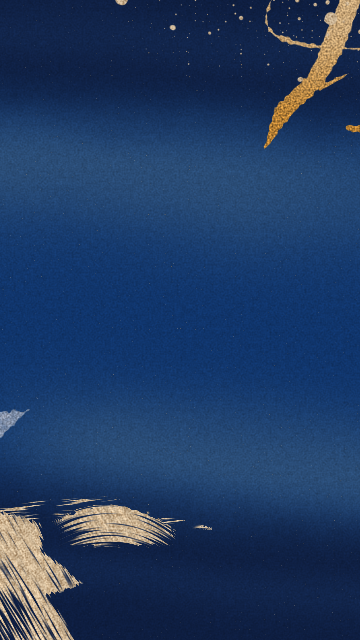
This background is drawn by a Shadertoy shader. Its source:

```glsl
// Indigo cloth with two hazy bands, gilded dry brush marks and fine spatter.
// Tilted gradients and grain form the cloth; distance shapes broken by stretched
// gradient noise form the paint. Lengths are in percent of the canvas height.
#define NAVY vec3(0.053, 0.115, 0.25)
#define ROYAL vec3(0.06, 0.205, 0.42)
#define HAZE vec3(0.165, 0.30, 0.465)
#define TAN vec3(0.62, 0.50, 0.36)
#define CREAM vec3(0.90, 0.81, 0.68)
#define AMBER vec3(0.70, 0.49, 0.20)
#define SILVER vec3(0.66, 0.70, 0.78)
#define GRAIN 0.065
#define SPATTER_CELL 2.4

vec2 hash2(vec2 c) {
    vec3 h = fract(c.xyx * vec3(0.1031, 0.1030, 0.0973));
    h += dot(h, h.yzx + 33.33);
    return fract((h.xx + h.yz) * h.zy);
}
float corner(vec2 cell, vec2 offset) {
    return dot(hash2(cell) * 2.0 - 1.0, offset);
}
// Gradient noise, roughly -1 to 1
float noise(vec2 p) {
    vec2 i = floor(p), f = fract(p), e = vec2(1, 0);
    vec2 u = f * f * f * (f * (f * 6.0 - 15.0) + 10.0);
    return 1.5 * mix(mix(corner(i, f), corner(i + e, f - e), u.x),
                     mix(corner(i + e.yx, f - e.yx), corner(i + 1.0, f - 1.0), u.x), u.y);
}
// Segment whose radius runs from ra to rb
float taper(vec2 p, vec2 a, vec2 b, float ra, float rb) {
    vec2 d = b - a;
    float t = clamp(dot(p - a, d) / dot(d, d), 0.0, 1.0);
    return length(p - a - d * t) - mix(ra, rb, t);
}
float edge(vec2 p, vec2 a, vec2 b) {
    vec2 d = normalize(b - a);
    return dot(p - a, vec2(d.y, -d.x));
}
// Counter-clockwise triangle
float triangle(vec2 p, vec2 a, vec2 b, vec2 c) {
    return max(edge(p, a, b), max(edge(p, b, c), edge(p, c, a)));
}
float curve(vec2 p, vec2 a, vec2 b, vec2 c, float ra, float rb) {
    float d = 1e3;
    vec2 last = a;
    for (int i = 1; i <= 12; i++) {
        float t = float(i) / 12.0, r = mix(ra, rb, t);
        vec2 next = mix(mix(a, b, t), mix(b, c, t), t);
        d = min(d, taper(p, last, next, r, r));
        last = next;
    }
    return d;
}
float fill(float d) {
    float w = 75.0 / iResolution.y;
    return smoothstep(w, -w, d);
}
// Bell with separate widths below and above its centre
float bell(float d, float below, float above) {
    return exp(-pow(d / (d < 0.0 ? below : above), 2.0));
}
vec3 cloth(vec2 p) {
    float y = p.y + mix(0.12, 0.06, p.y / 100.0) * (p.x - 28.0);
    y += 1.5 * noise(p * vec2(0.04, 0.1)) + 0.5 * noise(p * 0.25);
    vec3 col = mix(NAVY, ROYAL, smoothstep(14.0, 31.0, y) * smoothstep(90.0, 72.0, y));
    float haze = bell(y - 73.0, 11.0, 7.5) * (1.0 - 0.25 * smoothstep(35.0, 60.0, p.x));
    haze += bell(y - 28.5, 7.0, 9.0) * smoothstep(-14.0, 20.0, p.x);
    float sheen = bell(y - 93.0, 4.0, 5.0) + bell(y - 9.5, 4.0, 4.0);
    return mix(col, HAZE, min(haze, 1.0)) + sheen * vec3(0.015, 0.03, 0.045);
}
// Curling ribbon at the upper right
float ribbon(vec2 p) {
    float d = taper(p, vec2(55.2, 101), vec2(52, 92.8), 1.5, 1.7);
    d = min(d, taper(p, vec2(52, 92.8), vec2(49.6, 87.8), 1.7, 1.3));
    d = min(d, taper(p, vec2(49.6, 87.8), vec2(44.2, 82.6), 1.3, 1.3));
    d = min(d, taper(p, vec2(44.2, 82.6), vec2(41.3, 76.6), 1.4, 0.05));
    d = min(d, curve(p, vec2(42.7, 100.5), vec2(39.8, 95.5), vec2(44.5, 93.8), 0.08, 0.2));
    d = min(d, curve(p, vec2(44, 94.1), vec2(48, 92.2), vec2(57, 92.4), 0.4, 0.15));
    d = min(d, taper(p, vec2(50.1, 86.3), vec2(54.4, 88.5), 0.4, 0.08));
    return min(d, taper(p, vec2(54.6, 80), vec2(57, 79.7), 0.5, 0.65));
}
// Large drops, then two sizes of fine drops gathering at the top right
float spatter(vec2 p) {
    float d = min(length(p - vec2(19, 100.2)) - 1.0, length(p - vec2(51.7, 97.1)) - 1.0);
    d = min(d, min(length(p - vec2(27, 95.7)) - 0.45, length(p - vec2(46.9, 87.6)) - 0.4));
    for (float size = SPATTER_CELL; size > 1.0; size *= 0.5) {
        vec2 cell = floor(p / size), centre = (cell + 0.25 + 0.5 * hash2(cell + 7.0)) * size;
        float spread = smoothstep(8.0, 42.0, centre.x) * smoothstep(82.0, 97.0, centre.y);
        float radius = 0.17 * size * pow(hash2(cell + 31.0).x, 2.5) * spread;
        d = min(d, length(centre - p) - radius + 0.06);
    }
    return d;
}
void mainImage(out vec4 fragColor, in vec2 fragCoord) {
    vec2 p = 100.0 * fragCoord / iResolution.y;
    float speck = noise(p * 3.3), rough = noise(p * 1.1);
    vec3 col = cloth(p) * (1.0 + GRAIN * (2.2 * speck + rough));
    vec3 gold = mix(TAN, CREAM, clamp(0.7 + 0.35 * rough + 0.7 * speck, 0.0, 1.0));
    // Fan of bristles at the lower left
    float bristle = noise(vec2(dot(p, vec2(2.4, 1.4)), dot(p, vec2(0.08, -0.14))));
    float fan = triangle(p, vec2(-3, 21), vec2(8, 6), vec2(6.2, 18.2));
    fan = min(fan, triangle(p, vec2(2, 18), vec2(5, 6), vec2(12.7, 8.9)));
    fan = min(fan, triangle(p, vec2(-2, 22), vec2(-8, -8), vec2(11.6, 0)));
    float wear = 0.6 * smoothstep(13.0, 2.0, p.y) * smoothstep(9.0, 2.0, p.x);
    float paint = fill(fan + 0.8 * bristle) * smoothstep(-0.75, -0.2, bristle - wear);
    // Arched sweep, frayed at both ends, with dry strokes above it
    float arch = p.y + 0.0346 * pow(p.x - 16.9, 2.0);
    float hair = noise(vec2(p.x * 0.12, arch * 2.6));
    float sweep = max(max(arch - 21.1, 14.6 - p.y), max(8.5 - p.x, p.x - 28.0) + 3.0 * hair);
    float fray = 0.75 * bell(length((p - vec2(10, 16.5)) / vec2(4, 2.5)), 1.0, 1.0);
    fray += 0.5 * smoothstep(20.0, 29.0, p.x) + 0.3 * smoothstep(16.5, 14.5, p.y);
    paint = max(paint, fill(sweep + 0.6 * hair + 0.5 * rough) * smoothstep(-0.55, -0.1, hair - fray));
    float dry = noise(vec2(p.x * 0.2, (p.y - 0.1 * p.x) * 3.5));
    float dashes = min(taper(p, vec2(-1, 20.4), vec2(18, 22.2), 0.8, 0.3),
                       taper(p, vec2(-1, 18.8), vec2(13, 19.8), 1.1, 0.5));
    dashes = min(dashes, taper(p, vec2(26, 18.6), vec2(33, 17.4), 0.9, 0.2) + 0.4 * abs(speck));
    paint = max(paint, fill(dashes) * smoothstep(0.0, 0.35, dry));
    col = mix(col, gold * (0.97 + 0.2 * bristle), paint);
    // Silver flake, ribbon and drops
    float flake = triangle(p, vec2(-1, 35.6), vec2(-1, 30.5), vec2(4.1, 35.8));
    col = mix(col, SILVER * (0.9 + 0.3 * speck), fill(flake + 0.5 * rough) * (0.8 + 0.3 * rough));
    vec3 gilt = mix(AMBER * (1.0 + 0.6 * speck), gold, smoothstep(80.0, 97.0, p.y) * 0.7);
    col = mix(col, gilt, fill(ribbon(p) + 0.3 * rough));
    col = mix(col, gold * 0.95, fill(spatter(p) + 0.1 * rough));
    fragColor = vec4(clamp(col, 0.0, 1.0), 1.0);
}
```
